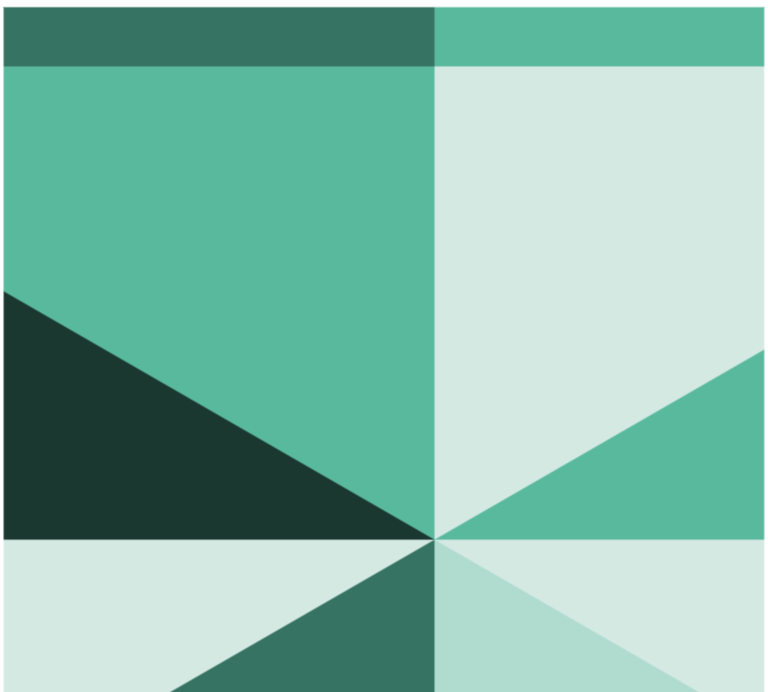
A WebGL 2 fragment shader for this background:

```glsl
#version 300 es
precision highp float;

uniform vec2 u_resolution;
out vec4 fragColor;

// Layout, in units of the canvas height
const float ASPECT = 512.0 / 462.0;
const vec2 HUB = vec2(0.627, 0.2201);
const float BAND_Y = 0.904;
const vec2 FRAME_MIN = vec2(0.0052, -0.1);
const vec2 FRAME_MAX = vec2(1.1028, 0.9896);
const float RAY_ANGLE = radians(30.0);
const float SOFTNESS = 0.0019;

// Palette
const vec3 WHITE = vec3(1.0);
const vec3 PALE = vec3(0.835, 0.914, 0.892);
const vec3 MINT = vec3(0.690, 0.858, 0.812);
const vec3 GREEN = vec3(0.350, 0.725, 0.616);
const vec3 PINE = vec3(0.212, 0.451, 0.384);
const vec3 DARK = vec3(0.106, 0.220, 0.188);

// Smooth coverage of the positive side of a signed distance
float cover(float dist) {
    float halfWidth = max(SOFTNESS, 0.75 / u_resolution.y);
    return smoothstep(-halfWidth, halfWidth, dist);
}

float boxDistance(vec2 p, vec2 lower, vec2 upper) {
    vec2 inside = min(p - lower, upper - p);
    return min(inside.x, inside.y);
}

// Wedges meeting at the hub, split by the axes and two mirrored rays
vec3 wedges(vec2 d) {
    vec2 a = abs(d);
    float steep = cover(a.y * cos(RAY_ANGLE) - a.x * sin(RAY_ANGLE));
    float right = cover(d.x);
    float top = cover(d.y);
    vec3 upper = mix(mix(DARK, GREEN, steep), mix(GREEN, PALE, steep), right);
    vec3 lower = mix(PALE, mix(PINE, MINT, right), steep);
    return mix(lower, upper, top);
}

void main() {
    vec2 p = gl_FragCoord.xy / u_resolution * vec2(ASPECT, 1.0);
    vec2 d = p - HUB;

    vec3 color = wedges(d);

    // Band across the top
    vec3 band = mix(PINE, GREEN, cover(d.x));
    color = mix(color, band, cover(p.y - BAND_Y));

    // White margin
    color = mix(WHITE, color, cover(boxDistance(p, FRAME_MIN, FRAME_MAX)));
    fragColor = vec4(color, 1.0);
}
```
